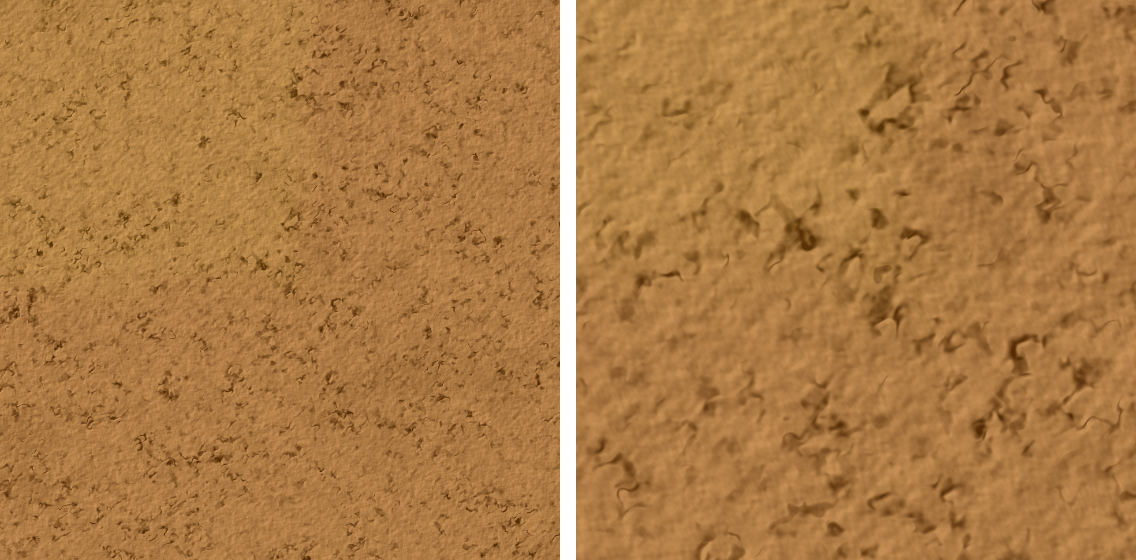
Left: the whole. Right: its middle third, enlarged.
This texture is drawn by a Shadertoy shader. Its source:

```glsl
// Weathered ochre plaster: fine sandy relief, broken by small crumbly cracks
// and pits. Layers of value noise give the grain, the cracks, their clusters
// and soft stains; a golden patch warms the upper left.

#define GRAIN_SCALE 150.0
#define GRAIN_CONTRAST 0.62
#define CRACK_SCALE vec2(66.0, 98.0)
#define CRACK_ANGLE 0.65
#define CRACK_WIDTH 0.24
#define CRACK_DEPTH 0.86
#define CLUSTER_SCALE 19.0
#define STAIN_DEPTH 0.10
#define CLAY vec3(0.695, 0.492, 0.278)
#define GOLD vec3(0.715, 0.526, 0.282)
#define SHADOW_DROP vec3(0.33, 0.29, 0.235)

float hash(vec2 cell) {
    return fract(sin(dot(cell, vec2(127.1, 311.7))) * 43758.5453);
}

float noise(vec2 p) {
    vec2 cell = floor(p);
    vec2 f = fract(p);
    f = f * f * (3.0 - 2.0 * f);
    float low = mix(hash(cell), hash(cell + vec2(1.0, 0.0)), f.x);
    float high = mix(hash(cell + vec2(0.0, 1.0)), hash(cell + vec2(1.0, 1.0)), f.x);
    return mix(low, high, f.y);
}

mat2 rotation(float angle) {
    float c = cos(angle);
    float s = sin(angle);
    return mat2(c, -s, s, c);
}

// Three rotated octaves, roughly centred on 0.5
float fbm(vec2 p) {
    float sum = 0.0;
    float weight = 0.57;
    for (int i = 0; i < 3; i++) {
        sum += weight * noise(p);
        p = rotation(0.9) * p * 2.03 + 17.3;
        weight *= 0.5;
    }
    return sum;
}

// Dark marks: crumbly noise contours cut short by a finer mask
float cracks(vec2 uv) {
    vec2 wobble = vec2(noise(uv * 150.0), noise(uv * 150.0 + 41.0)) - 0.5;
    vec2 p = rotation(CRACK_ANGLE) * (uv + 0.007 * wobble) * CRACK_SCALE;
    float contour = abs(noise(p) - 0.5 + 0.35 * (noise(p * 2.3 + 9.0) - 0.5));
    float line = 1.0 - smoothstep(0.0, CRACK_WIDTH, contour);
    float pieces = smoothstep(0.42, 0.80, fbm(uv * 80.0 + 23.0));
    float cluster = smoothstep(0.34, 0.68, fbm(uv * CLUSTER_SCALE + 5.0));
    float pits = smoothstep(0.74, 0.95, noise(p * 1.25 + 61.0));
    float crumbs = mix(0.5, 1.0, noise(uv * 210.0 + 13.0));
    return crumbs * (1.5 * line * pieces * mix(0.40, 1.0, cluster) + 0.75 * pits * cluster);
}

void mainImage(out vec4 fragColor, in vec2 fragCoord) {
    vec2 uv = fragCoord / min(iResolution.x, iResolution.y);
    vec2 toLight = normalize(vec2(-0.8, 0.6));

    // Sandy relief lit from the upper left
    vec2 p = uv * GRAIN_SCALE;
    float relief = fbm(p - 0.25 * toLight) - fbm(p + 0.25 * toLight);
    float mottle = fbm(uv * 75.0 + 31.0) - 0.5;
    float shade = 0.01 - GRAIN_CONTRAST * relief - 0.32 * mottle;

    // Cracks, with a lit rim on the side away from the light
    float crack = cracks(uv);
    float rim = max(cracks(uv + 0.003 * toLight) - crack, 0.0);
    shade += CRACK_DEPTH * crack - 0.14 * rim;

    // Broad smudges
    float stain = smoothstep(0.58, 0.78, fbm(uv * 6.0 + 73.0));
    shade += STAIN_DEPTH * stain;

    // Golden patch with a ragged, soft border
    vec2 ragged = uv + 0.10 * (vec2(fbm(uv * 9.0), fbm(uv * 9.0 + 50.0)) - 0.5);
    float patchMask = smoothstep(0.60, 0.50, ragged.x) * smoothstep(0.45, 0.55, ragged.y);
    vec3 base = mix(CLAY, GOLD, patchMask);

    vec3 color = base - SHADOW_DROP * clamp(shade, -0.22, 1.1);
    fragColor = vec4(clamp(color, 0.0, 1.0), 1.0);
}
```
